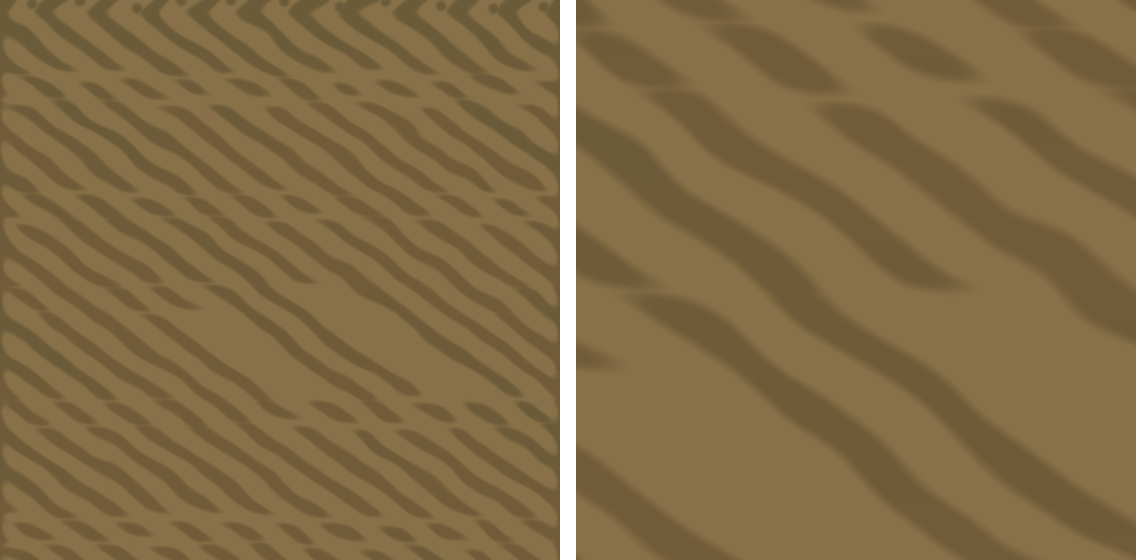
Left, the full canvas; right, a detail of the centre.
Give the GLSL for this pattern, as a Shadertoy shader.

```glsl
// Worn diagonal brown stripes, broken along five level seams and bent at the top edge.

const vec3 GROUND = vec3(0.535, 0.445, 0.283);
const vec3 BROWN = vec3(0.443, 0.357, 0.223);
const vec3 OLIVE = vec3(0.420, 0.358, 0.225);
const vec2 REPEATS = vec2(11.0, 15.0);   // stripes across and down
const float HALF_WIDTH = 0.0113;
const float SOFTNESS = 0.0042;
const float BEND_Y = 0.022;
const int SEAMS = 5;
const float SEAM_Y[SEAMS] = float[](0.158, 0.368, 0.533, 0.736, 0.949);

float hash(vec2 p) {
    vec3 q = fract(p.xyx * 0.1031);
    q += dot(q, q.yzx + 33.33);
    return fract((q.x + q.y) * q.z);
}

float noise(vec2 p) {
    vec2 cell = floor(p), f = fract(p);
    f = f * f * (3.0 - 2.0 * f);
    float low = mix(hash(cell), hash(cell + vec2(1, 0)), f.x);
    float high = mix(hash(cell + vec2(0, 1)), hash(cell + vec2(1, 1)), f.x);
    return mix(low, high, f.y);
}

float smoothMin(float a, float b, float k) {
    float h = max(k - abs(a - b), 0.0) / k;
    return min(a, b) - 0.25 * h * h * k;
}

float smoothMax(float a, float b, float k) {
    return -smoothMin(-a, -b, k);
}

// Remove a level slice of the stripe, leaving rounded ends
float cutSlice(float d, float y, float centre, float halfHeight) {
    return smoothMax(d, halfHeight - abs(y - centre), 0.012);
}

// Two cuts per seam leave a short dash between them
float cutSeams(float d, float y, float id) {
    for (int i = 0; i < SEAMS; i++) {
        float strength = abs(float(i) - 2.0) * 0.5;
        for (int side = 0; side < 2; side++) {
            vec2 key = vec2(id + 40.0, float(i * 2 + side) * 7.0 + 3.0);
            float open = clamp(0.65 * hash(key) + 0.45 * strength, 0.0, 1.0);
            float offset = (float(side) - 0.5) * 0.044;
            float jitter = (hash(key + 61.0) - 0.5) * 0.009;
            d = cutSlice(d, y, SEAM_Y[i] + offset + jitter, mix(-0.010, 0.009, open));
        }
    }
    return d;
}

// Two stripes have lost a whole length
float cutLostLengths(float d, float y, float id) {
    if (id == -5.0) d = cutSlice(d, y, 0.634, 0.080);
    if (id == -2.0) d = cutSlice(d, y, 0.612, 0.102);
    return d;
}

// Small specks between the bent stripe tops
float topSpecks(vec2 p) {
    float column = floor(p.x * REPEATS.x);
    float wander = hash(vec2(column, 17.0));
    vec2 centre = vec2((column + 0.5 + 0.2 * wander) / REPEATS.x, 0.016 * wander * wander);
    return length(p - centre) - 0.009;
}

void mainImage(out vec4 fragColor, in vec2 fragCoord) {
    vec2 p = fragCoord / iResolution.xy;
    p.y = 1.0 - p.y;   // measure downwards

    // Stripe coordinate, folded near the top and wavering along its length
    float foldedY = BEND_Y + sqrt((p.y - BEND_Y) * (p.y - BEND_Y) + 0.00006);
    float waver = noise(p * 19.0) - 0.5;
    float u = REPEATS.x * p.x - REPEATS.y * foldedY + 0.02 + 0.24 * waver;
    float id = floor(u);
    float swell = 0.004 * (noise(p * 24.0 + 50.0) - 0.5);
    float d = abs(fract(u) - 0.5) / length(REPEATS) - HALF_WIDTH - swell;

    d = cutSeams(d, p.y, id);
    d = cutLostLengths(d, p.y, id);
    d = min(d, topSpecks(p));

    // Dark side edges flow into the stripes
    float side = min(p.x, 1.0 - p.x) - 0.004 - 0.005 * (noise(p * 12.0 + 9.0) - 0.5);
    d = smoothMin(d, side, 0.018);

    // Olive tint at the top and on scattered lengths
    float tint = smoothstep(0.20, 0.04, p.y);
    tint = max(tint, smoothstep(0.55, 0.85, noise(vec2(id * 0.8 + 30.0, p.y * 5.0))));
    vec3 stripe = mix(BROWN, OLIVE, tint);

    float soft = max(SOFTNESS, 0.75 / iResolution.y);
    float ink = smoothstep(soft, -soft, d);
    fragColor = vec4(mix(GROUND, stripe, ink), 1.0);
}
```
